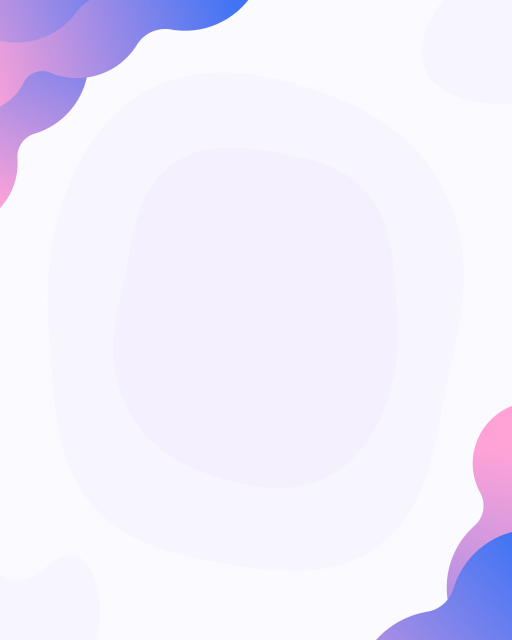
Write a Shadertoy shader that draws this background.

```glsl
// Pale rounded blobs on a lilac-white ground, with pink-to-blue waves in two corners.

const vec3 GROUND = vec3(0.986, 0.981, 1.0);
const vec3 PALE   = vec3(0.968, 0.960, 0.998);
const vec3 LILAC  = vec3(0.957, 0.943, 0.997);
const vec3 PINK   = vec3(1.0, 0.64, 0.845);
const vec3 BLUE   = vec3(0.25, 0.455, 0.96);

const vec2  OUTER_CENTER = vec2(0.397, 0.499);
const vec2  INNER_CENTER = vec2(0.401, 0.502);
const float INNER_SCALE  = 0.683;
const float BLOB_RADIUS  = 0.363;

// Corner tints
const vec2  OVAL_CENTER = vec2(0.917, 1.001);
const vec2  OVAL_SIZE   = vec2(0.258, 0.164);
const vec2  HUMP_CENTER = vec2(0.112, 0.043);
const vec2  HUMP_SIZE   = vec2(0.0443, 0.0898);
const float HUMP_WAVE   = 0.0202;
const float HUMP_SPAN   = 0.0833;

// Wave circles: center x, center y, radius
const vec3 TOP_A  = vec3(0.289, 1.078, 0.126);
const vec3 TOP_B  = vec3(0.121, 0.987, 0.109);
const vec3 TOP_C  = vec3(-0.039, 0.909, 0.085);
const vec3 BACK_A = vec3(0.0195, 0.905, 0.119);
const vec3 BACK_B = vec3(-0.0755, 0.745, 0.103);
const vec3 CAP_A  = vec3(0.195, 1.117, 0.1055);
const vec3 CAP_B  = vec3(0.026, 1.0495, 0.116);
const vec3 ROSE_A = vec3(0.827, 0.082, 0.129);
const vec3 ROSE_B = vec3(0.835, 0.276, 0.0964);
const vec3 DEEP_A = vec3(0.690, -0.091, 0.137);
const vec3 DEEP_B = vec3(0.833, 0.043, 0.130);

float cross2(vec2 a, vec2 b) { return a.x * b.y - a.y * b.x; }

float circle(vec2 p, vec3 c) { return length(p - c.xy) - c.z; }

// Two circles joined by a concave arc tangent to both, on the left of a -> b
float wave(vec2 p, vec3 a, vec3 b, float fillet) {
    vec2 span = b.xy - a.xy;
    float gap = length(span);
    vec2 along = span / gap;
    float ra = a.z + fillet, rb = b.z + fillet;
    float t = (ra * ra - rb * rb + gap * gap) / (2.0 * gap);
    float h = sqrt(max(ra * ra - t * t, 0.0));
    vec2 hollow = a.xy + t * along + h * vec2(-along.y, along.x);
    vec2 v = p - hollow;
    float wedge = max(cross2(v, normalize(a.xy - hollow)),
                      cross2(normalize(b.xy - hollow), v));
    float bridge = max(wedge, fillet - length(v));
    return min(min(circle(p, a), circle(p, b)), bridge);
}

// Soft closed shape whose radius is a short sum of harmonics
float blob(vec2 p) {
    float a = atan(p.y, p.x);
    float r = BLOB_RADIUS
        - 0.0025 * (cos(a) + sin(a))
        - 0.0348 * cos(2.0 * a) - 0.0016 * sin(2.0 * a)
        + 0.0016 * cos(3.0 * a) + 0.0040 * sin(3.0 * a)
        - 0.0094 * cos(4.0 * a) + 0.0088 * sin(4.0 * a)
        + 0.0009 * cos(5.0 * a) + 0.0049 * sin(5.0 * a)
        + 0.0029 * cos(6.0 * a) - 0.0022 * sin(6.0 * a);
    return length(p) - r;
}

// Slanted oval
float oval(vec2 p) {
    vec2 q = (p - OVAL_CENTER) / OVAL_SIZE;
    return (sqrt((dot(q, q) - q.x * q.y) / 0.75) - 1.0) * OVAL_SIZE.y;
}

// Hump with a rippled left shoulder and a round right side
float hump(vec2 p) {
    vec2 q = p - HUMP_CENTER;
    float phase = 3.14159 * min(q.x, 0.0) / HUMP_SPAN;
    float ripple = q.y - HUMP_SIZE.y + HUMP_WAVE * (1.0 - cos(phase));
    float side = length(vec2(max(q.x, 0.0), q.y) / HUMP_SIZE) - 1.0;
    return max(ripple, side * HUMP_SIZE.x);
}

vec3 gradient(vec2 p, vec2 pinkEnd, vec2 blueEnd) {
    vec2 axis = blueEnd - pinkEnd;
    return mix(PINK, BLUE, clamp(dot(p - pinkEnd, axis) / dot(axis, axis), 0.0, 1.0));
}

void paint(inout vec3 color, vec3 ink, float d) {
    color = mix(color, ink, clamp(0.5 - d * iResolution.y, 0.0, 1.0));
}

void mainImage(out vec4 fragColor, in vec2 fragCoord) {
    vec2 p = fragCoord / iResolution.y;
    vec3 color = GROUND;

    // Pale shapes; the inner blob is the outer one, shrunk and half turned
    paint(color, PALE, blob(p - OUTER_CENTER));
    paint(color, LILAC, blob((INNER_CENTER - p) / INNER_SCALE) * INNER_SCALE);
    paint(color, PALE, min(oval(p), hump(p)));

    // Upper left waves, back to front
    paint(color, gradient(p, vec2(0.0, 0.674), vec2(0.182, 1.013)),
          wave(p, BACK_A, BACK_B, 0.0378));
    paint(color, gradient(p, vec2(-0.039, 0.870), vec2(0.371, 0.987)),
          min(wave(p, TOP_A, TOP_B, 0.052), wave(p, TOP_B, TOP_C, 0.0326)));
    paint(color, gradient(p, vec2(-0.130, 0.922), vec2(0.247, 1.065)),
          wave(p, CAP_A, CAP_B, 0.078));

    // Lower right waves
    paint(color, gradient(p, vec2(0.781, 0.297), vec2(0.625, -0.302)),
          wave(p, ROSE_A, ROSE_B, 0.0417));
    paint(color, gradient(p, vec2(0.430, -0.159), vec2(0.807, 0.160)),
          wave(p, DEEP_A, DEEP_B, 0.052));

    fragColor = vec4(color, 1.0);
}
```
